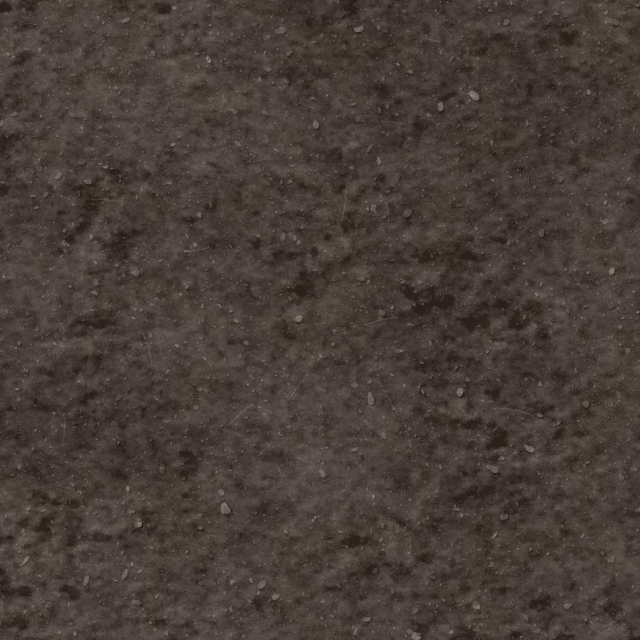
Write a three.js fragment shader that draws this texture.

```glsl
varying vec2 vUv;

float hash(vec2 p) {
  vec3 q = fract(p.xyx * 0.1031);
  q += dot(q, q.yzx + 33.33);
  return fract((q.x + q.y) * q.z);
}

vec2 hash2(vec2 p) {
  return vec2(hash(p + 17.3), hash(p + 61.7));
}

float noise(vec2 p) {
  vec2 i = floor(p), f = fract(p);
  f *= f * (3.0 - 2.0 * f);
  return mix(mix(hash(i), hash(i + vec2(1, 0)), f.x),
             mix(hash(i + vec2(0, 1)), hash(i + vec2(1, 1)), f.x), f.y);
}

mat2 turn(float a) {
  return mat2(cos(a), sin(a), -sin(a), cos(a));
}

float fbm(vec2 p) {
  float sum = 0.0, amp = 0.5;
  for (int i = 0; i < 5; i++) {
    sum += amp * noise(p);
    p = turn(0.6) * p * 2.03 + 11.7;
    amp *= 0.5;
  }
  return sum / 0.97;
}

// Irregular stones, one per occupied cell, each with a small shadow
float stones(vec2 p, float cells, float density, float radius, float seed) {
  vec2 q = turn(seed) * p * cells + seed * 37.0;
  vec2 id = floor(q);
  if (hash(id + 5.1) > density) return 0.0;
  vec2 d = (fract(q) - 0.3 - 0.4 * hash2(id)) / cells;
  vec2 drop = turn(seed) * vec2(-0.3, 0.45) * radius;
  mat2 spin = turn(6.28 * hash(id + 9.4));
  vec2 stretch = vec2(0.8, 1.0 + 0.6 * hash(id + 2.8));
  float size = radius * mix(0.45, 1.0, hash(id + 3.6));
  float rough = (noise(p * 1.3 / radius + id) - 0.5) * 0.8 * size;
  float body = length(spin * d * stretch) + rough - size;
  float shade = length(spin * (d + drop) * stretch) + rough - size;
  float mask = 1.0 - smoothstep(-0.001, 0.001, body);
  float shadow = (1.0 - smoothstep(-0.001, 0.002, shade)) * (1.0 - mask);
  float light = mix(0.35, 1.0, hash(id + 7.9)) * (0.75 + 0.5 * noise(p * 210.0));
  return mask * light - 0.35 * shadow;
}

// Thin bent straws, kept inside their cells
float straws(vec2 p, float seed) {
  vec2 q = turn(seed) * p * 6.0 + seed * 23.0;
  vec2 id = floor(q);
  if (hash(id + 4.2) > 0.24) return 0.0;
  vec2 d = turn(6.28 * hash(id + 8.5)) * (fract(q) - 0.35 - 0.3 * hash2(id)) / 6.0;
  float reach = mix(0.01, 0.04, hash(id + 1.9));
  d.y += (hash(id + 6.3) - 0.5) * 12.0 * (d.x * d.x - reach * reach * 0.3);
  float line = 1.0 - smoothstep(0.0003, 0.0016, abs(d.y));
  float ends = 1.0 - smoothstep(reach * 0.6, reach, abs(d.x));
  return line * ends * mix(0.4, 1.0, hash(id + 12.6));
}

void main() {
  vec2 p = vUv;
  vec2 flat_p = p * vec2(0.85, 1.2);

  // Broad patches and fine grain
  float patches = fbm(flat_p * 5.0 + 3.0);
  float tone = (patches - 0.5) * 0.13;
  tone += (fbm(flat_p * 85.0 + 40.0) - 0.5) * 0.17;
  tone += (noise(p * 390.0) - 0.5) * 0.05;

  // Crumbled relief lit from the upper left
  float crumbly = smoothstep(0.4, 0.66, fbm(p * 7.0 + 70.0));
  vec2 r = flat_p * 24.0 + 9.0;
  float relief = fbm(r) - fbm(r + vec2(-0.13, 0.16));
  tone += relief * mix(0.12, 0.36, crumbly);

  // Dark hollows and pits
  float hollow = smoothstep(0.57, 0.74, fbm(flat_p * 32.0 + 130.0));
  tone -= hollow * mix(0.02, 0.1, crumbly);
  tone -= smoothstep(0.6, 0.78, fbm(p * 75.0 + 210.0)) * 0.05;

  // Dull clods, pebbles and specks
  tone += stones(p, 11.0, 0.22, 0.014, 0.4) * 0.04;
  tone += stones(p, 17.0, 0.15, 0.0075, 1.1) * 0.17;
  tone += stones(p, 31.0, 0.16, 0.0048, 2.3) * 0.15;
  tone += stones(p, 52.0, 0.20, 0.0032, 0.8) * 0.14;
  tone += stones(p, 95.0, 0.24, 0.0021, 1.7) * 0.13;
  tone += stones(p, 125.0, 0.25, 0.0017, 2.9) * 0.11;

  // Dry straws
  for (int i = 0; i < 3; i++) tone += straws(p, 0.5 + 1.3 * float(i)) * 0.09;

  vec3 soil = vec3(0.287, 0.248, 0.225) + max(tone, -0.12);
  soil += (fbm(p * 13.0 + 300.0) - 0.5) * vec3(0.02, 0.015, -0.02);
  gl_FragColor = vec4(soil, 1.0);
}
```
